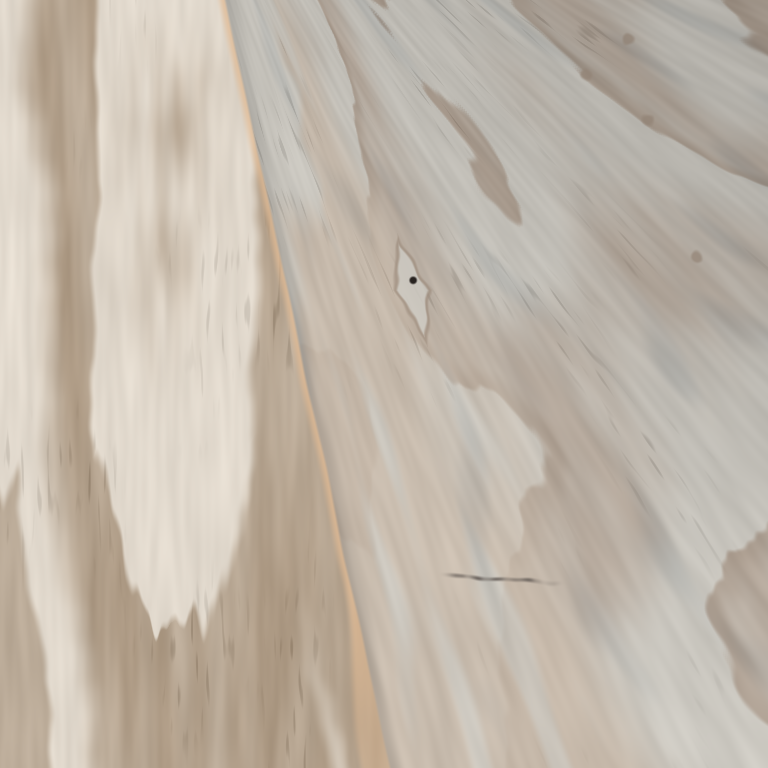
This texture is drawn by a WebGL 2 fragment shader. Its source:

```glsl
#version 300 es
precision highp float;
// Two overlapping plywood sheets: a warm one on the left, a cool one with fanned grain on the right.

#define CREAM vec3(0.885, 0.852, 0.805)
#define WARM_TAN vec3(0.675, 0.600, 0.515)
#define PALE vec3(0.800, 0.787, 0.757)
#define COOL_TAN vec3(0.725, 0.675, 0.625)
#define RIM_BROWN vec3(0.640, 0.575, 0.515)
#define BEIGE vec3(0.785, 0.730, 0.670)
#define PEACH vec3(0.880, 0.730, 0.580)
#define GRAIN_APEX vec2(0.18, 1.37)
#define RING_DENSITY 2.3
#define RING_WAVER 1.35
#define FIBRE_CONTRAST 0.045

uniform vec2 u_resolution;
out vec4 fragColor;

vec2 hash2(vec2 cell) {
    vec2 k = vec2(dot(cell, vec2(127.1, 311.7)), dot(cell, vec2(269.5, 183.3)));
    return fract(sin(k) * 43758.5);
}

float cornerSlope(vec2 cell, vec2 offset) {
    float angle = 6.2832 * hash2(cell).x;
    return dot(vec2(cos(angle), sin(angle)), offset);
}

float noise(vec2 p) {
    vec2 i = floor(p), f = fract(p);
    vec2 u = f * f * f * (f * (f * 6.0 - 15.0) + 10.0);
    float low = mix(cornerSlope(i, f), cornerSlope(i + vec2(1, 0), f - vec2(1, 0)), u.x);
    float high = mix(cornerSlope(i + vec2(0, 1), f - vec2(0, 1)), cornerSlope(i + 1.0, f - 1.0), u.x);
    return mix(low, high, u.y);
}

// Fine fibres and short dark pores; g.x runs across the grain, g.y along it.
float fibres(vec2 g) {
    float fine = noise(g * vec2(95.0, 9.0)) + 0.7 * noise(g * vec2(38.0, 4.0) + 7.0);
    float pores = smoothstep(0.22, 0.5, noise(g * vec2(150.0, 16.0) + 31.0));
    pores *= smoothstep(0.0, 0.4, noise(g * vec2(9.0, 4.0) + 13.0));
    return FIBRE_CONTRAST * (fine - 2.0 * pores);
}

vec3 warmSheet(vec2 p, float seam) {
    float sway = 0.018 * noise(vec2(p.x * 3.0, p.y * 5.0)) + 0.006 * noise(p * vec2(12.0, 22.0));
    float x = p.x + sway;
    float ragged = p.y + 0.07 * noise(vec2(p.x * 38.0, p.y * 4.0)) + 0.03 * noise(vec2(p.x * 85.0, 3.0));

    // Long cream tongue with a ragged lower end
    float halfWidth = 0.105 * sqrt(clamp((ragged - 0.17) / 0.26, 0.0, 1.0));
    float inside = halfWidth - abs(x - 0.23);
    float softness = x > 0.23 ? 0.009 : 0.005;
    float tongue = smoothstep(-softness, softness, inside) * smoothstep(0.165, 0.185, ragged);

    // Brown band on its left, widening into the dark field below
    float bandStart = 0.06 + 0.06 * (1.0 - smoothstep(0.0, 0.42, p.y)) - 0.025 * smoothstep(0.65, 0.9, p.y);
    float band = smoothstep(bandStart - 0.02, bandStart + 0.035, x) * (1.0 - tongue);
    band *= 0.86 + 0.4 * noise(p * vec2(30.0, 3.0));
    float cornerEdge = 0.025 + 0.045 * (1.0 - smoothstep(0.0, 0.37, p.y));
    float corner = (1.0 - smoothstep(cornerEdge - 0.006, cornerEdge + 0.006, x));
    corner *= 0.7 * (1.0 - smoothstep(0.35, 0.38, ragged));

    // Soft brown stain within the tongue
    float spread = (x - 0.22) / 0.055;
    float stain = exp(-spread * spread) * smoothstep(0.42, 0.75, p.y) * (1.0 - smoothstep(0.88, 1.0, p.y));
    stain *= tongue * clamp(0.45 + 0.8 * noise(p * vec2(45.0, 7.0)) + 0.5 * noise(p * vec2(13.0, 9.0)), 0.0, 1.0);

    float brown = clamp(max(max(band, corner), 0.75 * stain), 0.0, 1.0);
    vec3 color = mix(CREAM, WARM_TAN, brown) + fibres(p);

    // Pale streak and lit cut edge beside the seam
    float low = 1.0 - smoothstep(0.0, 0.25, p.y);
    float streak = smoothstep(0.022, 0.0, abs(seam + 0.067 + 0.01 * noise(p * 20.0)));
    color = mix(color, CREAM, 0.6 * streak * low);
    float lip = 0.007 + 0.03 * low;
    return mix(color, PEACH, 0.75 * smoothstep(-lip - 0.006, -lip + 0.006, seam) * (1.0 - 0.45 * low));
}

vec3 coolSheet(vec2 p, float seam) {
    vec2 ray = p - GRAIN_APEX;
    vec2 g = vec2(atan(ray.x, -ray.y), length(ray));

    // Growth rings: each fades on one side and stops sharply on the other
    float ring = RING_DENSITY * g.x + RING_WAVER * noise(g * vec2(3.6, 1.9) + vec2(4.3, 2.7));
    ring += 0.28 * noise(g * vec2(10.0, 5.0)) + 0.07 * noise(g * vec2(36.0, 11.0)) + 0.03 * noise(g * vec2(90.0, 20.0));
    float phase = fract(ring);
    float blur = 0.025 + fwidth(ring);
    float wrap = smoothstep(1.0 - blur, 1.0, phase);
    float body = max(1.0 - smoothstep(0.2, 0.72, phase), wrap);
    float rim = max(1.0 - smoothstep(0.0, 0.13, phase), wrap);
    float streaks = noise(g * vec2(30.0, 3.5) + 5.0);
    body *= clamp(0.85 + 0.6 * streaks, 0.0, 1.0);
    vec3 color = mix(PALE, COOL_TAN, body);
    color = mix(color, RIM_BROWN, 0.5 * rim);

    // Plain beige zone near the seam, with pale streaks
    float zone = 1.0 - smoothstep(0.38, 0.52, g.x + 0.12 * noise(g * vec2(9.0, 3.0)));
    vec3 plain = mix(BEIGE, PALE, 0.85 * smoothstep(0.08, 0.4, streaks));
    color = mix(color, plain, 0.85 * zone);
    float margin = 1.0 - smoothstep(0.06, 0.075, seam + 0.02 * noise(p * vec2(10.0, 14.0)));
    color = mix(color, PALE, margin * smoothstep(0.68, 0.76, p.y));
    color -= vec3(0.05, 0.04, 0.03) * smoothstep(0.15, 0.5, noise(g * vec2(22.0, 5.0) + 19.0));
    color += fibres(g);

    // Diamond patch with a dark pith
    vec2 q = p - vec2(0.537, 0.622);
    q.x += 0.28 * q.y + 0.006 * noise(p * 40.0);
    float diamond = abs(q.x) / 0.021 + abs(q.y) / 0.065;
    color = mix(color, PALE + 0.02, 0.85 * (1.0 - smoothstep(0.85, 1.0, diamond)));
    color = mix(color, RIM_BROWN, 0.75 * smoothstep(0.2, 0.0, abs(diamond - 1.0)));
    color = mix(color, vec3(0.16, 0.14, 0.13), 1.0 - smoothstep(0.003, 0.0065, length(p - vec2(0.538, 0.635))));

    // Scattered pin knots
    for (int i = 0; i < 4; i++) {
        vec2 center = vec2(0.56, 0.6) + vec2(0.42, 0.36) * hash2(vec2(i, 8));
        float knot = length(p - center) + 0.003 * noise(p * 90.0);
        color = mix(color, RIM_BROWN, 0.75 * (1.0 - smoothstep(0.004, 0.010, knot)));
    }

    // Thin scratch across the grain
    float scratch = smoothstep(0.0045, 0.0, abs(p.y - 0.288 + 0.065 * p.x + 0.004 * noise(p * 30.0)));
    scratch *= smoothstep(0.57, 0.61, p.x) * (1.0 - smoothstep(0.67, 0.74, p.x));
    color = mix(color, vec3(0.38, 0.35, 0.33), scratch * clamp(0.6 + noise(p * vec2(60.0, 9.0)), 0.0, 1.0));

    // Contact shadow and fall-off toward the far corner
    color *= 1.0 - 0.13 * (1.0 - smoothstep(0.0, 0.022, seam));
    return color * (1.0 - 0.12 * smoothstep(0.9, 1.9, p.x + p.y));
}

void main() {
    vec2 p = gl_FragCoord.xy / u_resolution;
    float seam = p.x - (0.508 - 0.215 * p.y) + 0.003 * noise(vec2(p.y * 9.0, 2.0));
    float soft = 0.0015 + 0.7 / u_resolution.x;
    vec3 color = mix(warmSheet(p, seam), coolSheet(p, seam), smoothstep(-soft, soft, seam));
    fragColor = vec4(clamp(color, 0.0, 1.0), 1.0);
}
```
